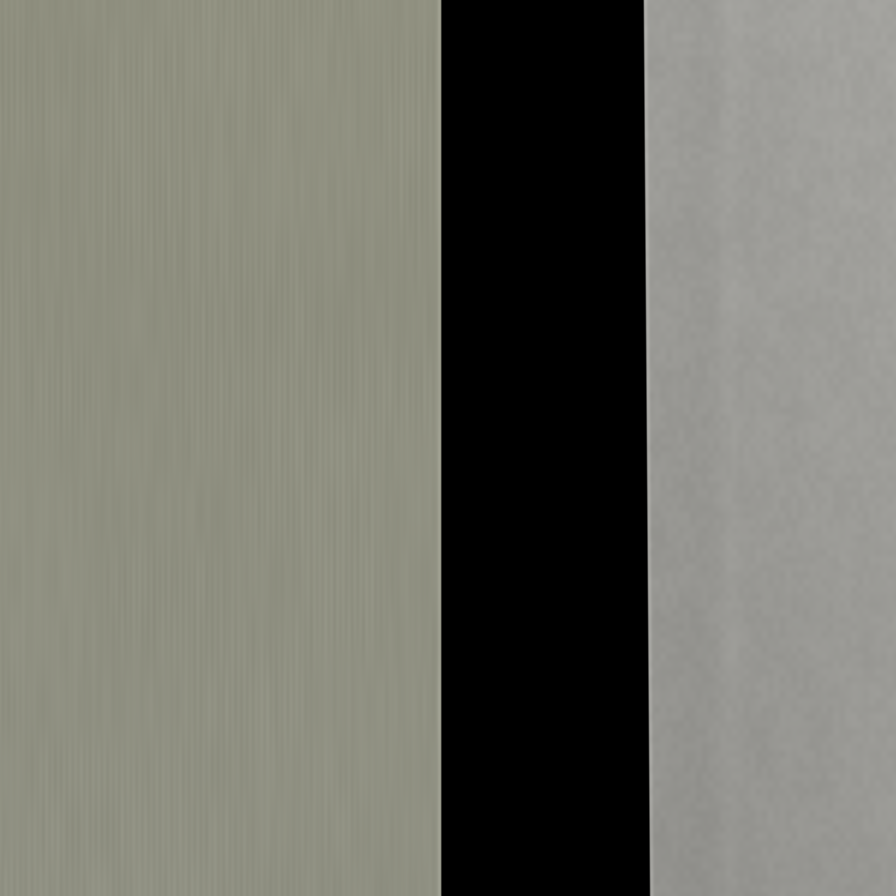
Give the GLSL for this texture, as a Shadertoy shader.

```glsl
#define LEFT_EDGE 0.4925
#define RIGHT_EDGE_TOP 0.7185
#define RIGHT_EDGE_BASE 0.7255
#define EDGE_SOFTNESS 0.0012
#define RIM_WIDTH 0.0022
#define RIM_GAIN 0.07
#define RIB_COUNT 154.0
#define RIB_GAIN 0.010
#define GRAIN_GAIN 0.022
#define SAGE vec3(0.560, 0.562, 0.503)
#define SILVER vec3(0.606, 0.604, 0.587)

// Arithmetic hash in the range 0 to 1
float hash(vec2 p) {
    vec3 q = fract(vec3(p.xyx) * 0.1031);
    q += dot(q, q.yzx + 33.33);
    return fract((q.x + q.y) * q.z);
}

float valueNoise(vec2 p) {
    vec2 cell = floor(p), f = fract(p);
    f = f * f * (3.0 - 2.0 * f);
    float low = mix(hash(cell), hash(cell + vec2(1.0, 0.0)), f.x);
    float high = mix(hash(cell + vec2(0.0, 1.0)), hash(cell + vec2(1.0, 1.0)), f.x);
    return mix(low, high, f.y);
}

float bell(float x, float width) {
    return exp(-x * x / (width * width));
}

// Sage panel with fine vertical ribs that fade in and out in patches
vec3 ribbedPanel(vec2 uv) {
    float patches = smoothstep(0.25, 0.75, valueNoise(uv * vec2(13.0, 9.0) + 7.0));
    float ribs = cos(6.28318 * RIB_COUNT * uv.x) * mix(0.25, 1.0, patches);
    float streaks = valueNoise(uv * vec2(190.0, 14.0)) - 0.5;
    float clouds = valueNoise(uv * vec2(5.0, 6.0) + 31.0) - 0.5;
    vec3 color = SAGE + vec3(0.002, 0.004, 0.012) * (0.5 - uv.y);
    return color + RIB_GAIN * ribs + 0.018 * streaks + 0.012 * clouds;
}

// Silver panel with soft grain, upright bands and light from the upper right
vec3 brushedPanel(vec2 uv, float edge) {
    float across = (uv.x - edge) / (1.0 - edge);
    float light = 0.045 * (uv.y - 0.5) + 0.025 * (across - 0.5);
    float bands = 0.014 * bell(uv.x - 0.815, 0.012) - 0.010 * bell(uv.x - 0.783, 0.025);
    float grain = valueNoise(uv * vec2(150.0, 120.0)) - 0.5;
    float mottling = valueNoise(uv * vec2(34.0, 26.0) + 11.0) - 0.5;
    return SILVER + light + bands + GRAIN_GAIN * grain + 0.014 * mottling;
}

void mainImage(out vec4 fragColor, in vec2 fragCoord) {
    vec2 uv = fragCoord / iResolution.xy;
    float soft = max(EDGE_SOFTNESS, 0.7 / iResolution.x);
    float rightEdge = mix(RIGHT_EDGE_BASE, RIGHT_EDGE_TOP, uv.y);

    // Panels with a pale rim beside the gap
    vec3 left = ribbedPanel(uv) + RIM_GAIN * bell(uv.x - LEFT_EDGE + 0.002, RIM_WIDTH);
    vec3 right = brushedPanel(uv, rightEdge) + RIM_GAIN * bell(uv.x - rightEdge - 0.002, RIM_WIDTH);

    // Black gap between the two edges
    float leftMask = 1.0 - smoothstep(-soft, soft, uv.x - LEFT_EDGE);
    float rightMask = smoothstep(-soft, soft, uv.x - rightEdge);
    fragColor = vec4(left * leftMask + right * rightMask, 1.0);
}
```
